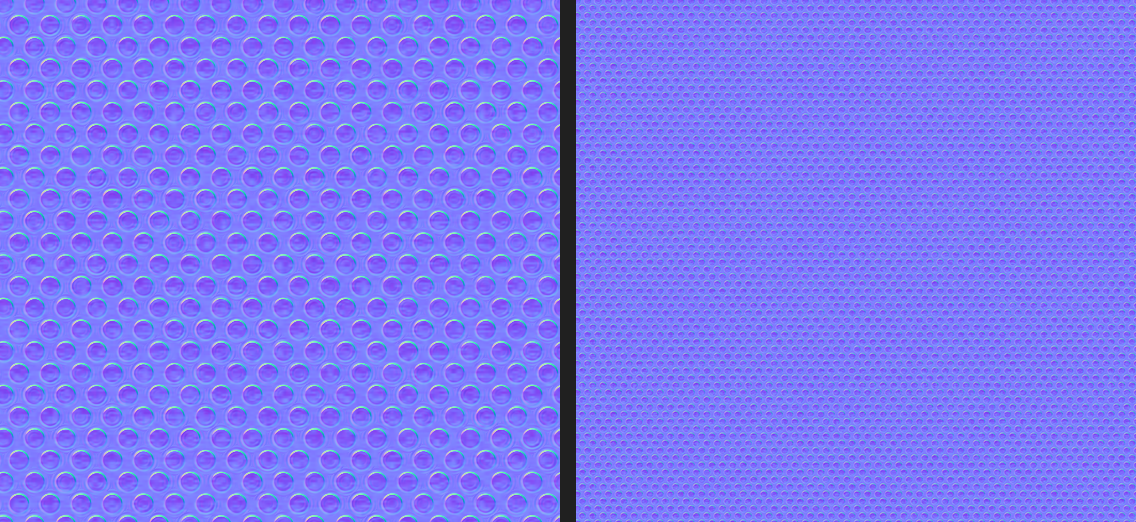
Left: one tile. Right: repeated 3 by 3.
This texture map is drawn by a Shadertoy shader. Its source:

```glsl
// Tileable normal map of staggered round studs with thin bright upper rims and fine ripple wear.

const vec2 GRID = vec2(18.0, 24.0);        // studs across, rows down (rows must be even)
const vec2 ORIGIN = vec2(0.61, 0.84);      // first stud, in cells
const float RADIUS = 0.325;                // stud radius, in column widths
const vec2 RIM_AXIS = vec2(0.17, 0.985);   // direction of the strong rim
const float RIM_SLOPE = 3.6;
const float RIM_CENTRE = 0.95;             // radii below are in stud radii
const float RIM_WIDTH = 0.06;
const float SIDE_SLOPE = 0.30;
const float LIP_SLOPE = 0.30;
const float FACE_TOP = -0.36;              // tilt of the stud face, top and bottom
const float FACE_BOTTOM = -0.03;
const float GROUND_TILT = -0.02;
const float RINGING = 0.27;
const float GRAIN = 0.28;
const vec2 GRAIN_CELLS = vec2(100.0, 230.0);
const vec2 PATCH_CELLS = vec2(54.0, 60.0);

float hash(vec2 p) {
    vec3 q = fract(vec3(p.xyx) * 0.1031);
    q += dot(q, q.yzx + 33.33);
    return fract((q.x + q.y) * q.z);
}

// Value noise in -1..1 that wraps after the given number of cells
float wrapNoise(vec2 uv, vec2 cells, float seed) {
    vec2 p = uv * cells;
    vec2 i = floor(p);
    vec2 f = p - i;
    f = f * f * (3.0 - 2.0 * f);
    vec2 a = mod(i, cells);
    vec2 b = mod(i + 1.0, cells);
    float low = mix(hash(a + seed), hash(vec2(b.x, a.y) + seed), f.x);
    float high = mix(hash(vec2(a.x, b.y) + seed), hash(b + seed), f.x);
    return 2.0 * mix(low, high, f.y) - 1.0;
}

// Offset from the nearest stud centre, in column widths
vec2 nearestStud(vec2 uv, out vec2 id) {
    float pitch = iResolution.y / iResolution.x * GRID.x / GRID.y;
    vec2 g = uv * GRID - ORIGIN;
    float baseRow = floor(g.y + 0.5);
    vec2 best = vec2(9.0);
    for (int k = -1; k <= 1; k++) {
        float row = baseRow + float(k);
        float x = g.x - 0.5 * mod(row, 2.0);
        float col = floor(x + 0.5);
        vec2 offset = vec2(x - col, (g.y - row) * pitch);
        if (dot(offset, offset) < dot(best, best)) {
            best = offset;
            id = mod(vec2(col, row), GRID);
        }
    }
    return best;
}

// Soft ring around a given radius
float ring(float d, float centre, float width) {
    float t = (d - centre) / width;
    return exp(-t * t);
}

void mainImage(out vec4 fragColor, in vec2 fragCoord) {
    vec2 uv = fragCoord / iResolution.xy;
    float pixel = GRID.x / iResolution.x / RADIUS;

    vec2 id = vec2(0.0);
    vec2 p = nearestStud(uv, id) / RADIUS;
    float d = length(p);
    vec2 dir = p / max(d, 0.001);
    vec2 tilt = dir * vec2(-1.0, 1.0);
    float facing = dot(dir, RIM_AXIS);
    float vary = hash(id + 7.0);

    // Flat ground and gently tilted stud face
    float edge = max(0.06, 0.6 * pixel);
    float face = 1.0 - smoothstep(0.92 - edge, 0.92 + edge, d);
    float faceTilt = mix(FACE_BOTTOM, FACE_TOP, smoothstep(-0.9, 0.6, p.y));
    vec2 slope = vec2(0.0, mix(GROUND_TILT, faceTilt, face));

    // Thin upper rim, weak sides and lower lip
    float lit = smoothstep(0.1, 0.8, facing + 0.1 * (vary - 0.5));
    float rim = ring(d, RIM_CENTRE, max(RIM_WIDTH, 0.6 * pixel));
    slope += tilt * rim * lit * RIM_SLOPE * mix(0.75, 1.15, vary);
    slope.x += tilt.x * ring(d, RIM_CENTRE, 0.09) * (1.0 - lit) * SIDE_SLOPE;
    float lower = smoothstep(0.3, -0.6, facing);
    slope.y += lower * LIP_SLOPE * (ring(d, 1.04, 0.10) - 0.6 * ring(d, 0.84, 0.08));

    // Patchy ringing around the rim
    float worn = smoothstep(-0.4, 0.6, wrapNoise(uv, PATCH_CELLS, 11.0));
    float fade = exp(-2.0 * abs(d - 1.0)) * smoothstep(0.2, 0.5, d);
    slope += tilt * sin(d * 18.0 + 2.0 * vary) * fade * worn * RINGING;

    // Fine sideways grain, strongest on the faces
    float grain = wrapNoise(uv, GRAIN_CELLS, 29.0);
    float cross = wrapNoise(uv, GRAIN_CELLS.yx, 53.0);
    float amount = GRAIN * mix(0.35 * fade + 0.12, 0.8, face);
    slope += vec2(0.3 * cross, grain) * amount;

    vec3 normal = normalize(vec3(slope, 1.0));
    fragColor = vec4(0.5 + 0.5 * normal, 1.0);
}
```
